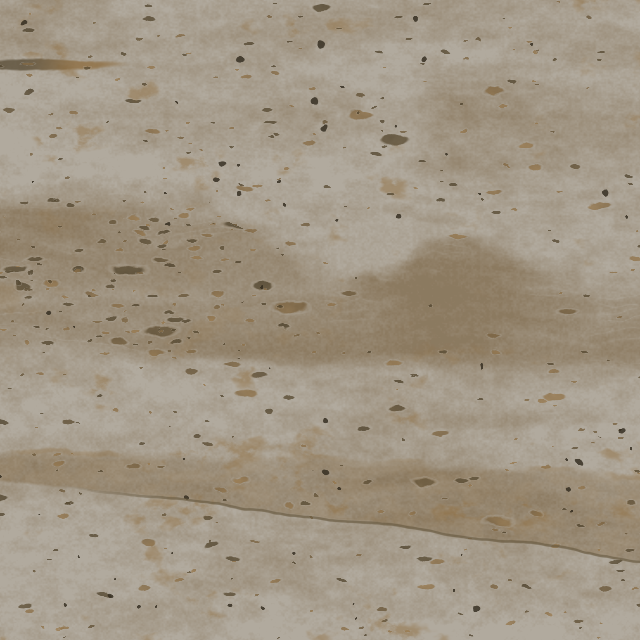
Give the GLSL for this texture, as a three.js fragment shader.

```glsl
// Honed travertine slab: wavy beige and tan beds, pores, ochre stains and a thin crack.
#define PALE vec3(0.685, 0.655, 0.605)
#define DARK vec3(0.565, 0.500, 0.405)
#define OCHRE vec3(0.56, 0.43, 0.25)
#define PORE vec3(0.34, 0.29, 0.20)
#define BASE_TONE 0.84
#define WARP 0.085
#define LAYER_CONTRAST 0.34
#define GRAIN 0.20
#define PORE_DENSITY 0.17

varying vec2 vUv;

float hash(vec2 p) {
  return fract(sin(dot(p, vec2(127.1, 311.7))) * 43758.5453);
}

float noise(vec2 p) {
  vec2 i = floor(p), f = fract(p);
  f = f * f * (3.0 - 2.0 * f);
  return mix(mix(hash(i), hash(i + vec2(1.0, 0.0)), f.x),
             mix(hash(i + vec2(0.0, 1.0)), hash(i + vec2(1.0, 1.0)), f.x), f.y);
}

float fbm(vec2 p) {
  float sum = 0.0, amp = 0.52;
  for (int i = 0; i < 5; i++) {
    sum += amp * noise(p);
    p = mat2(1.6, 1.2, -1.2, 1.6) * p + 5.3;
    amp *= 0.5;
  }
  return sum;
}

// Bed-aligned fbm: octaves are not rotated, so stretched features stay horizontal
float strata(vec2 p) {
  float sum = 0.0, amp = 0.52;
  for (int i = 0; i < 4; i++) {
    sum += amp * noise(p);
    p = p * vec2(1.9, 2.1) + 3.7;
    amp *= 0.55;
  }
  return sum;
}

float band(float y, float lo, float hi, float soft) {
  return smoothstep(lo - soft, lo + soft, y) * (1.0 - smoothstep(hi - soft, hi + soft, y));
}

float ellipse(vec2 p, vec2 center, vec2 radius, float soft) {
  return 1.0 - smoothstep(1.0 - soft, 1.0 + soft, length((p - center) / radius));
}

// Scattered lens-shaped holes: x = hole, y = pale rim, z = random tint
vec3 pores(vec2 p, vec2 cells, float density) {
  vec2 g = p * cells;
  g.x += 7.0 * hash(vec2(floor(g.y), cells.x));
  vec2 id = floor(g);
  vec2 center = 0.5 + 0.3 * (vec2(hash(id + 3.1), hash(id + 8.7)) - 0.5);
  vec2 radius = mix(vec2(0.07, 0.10), vec2(0.30, 0.27), pow(hash(id + 5.9), 2.0));
  float d = length((fract(g) - center) / radius);
  float present = step(hash(id + 1.3), density);
  float hole = 1.0 - smoothstep(0.75, 1.05, d);
  float rim = band(d, 1.08, 1.3, 0.12);
  return vec3(hole * present, rim * present, hash(id + 4.4));
}

void main() {
  vec2 p = vUv;
  vec2 fold = vec2(fbm(p * 4.0 + 2.0), fbm(p * vec2(4.0, 8.0) + 9.0)) - 0.5;
  vec2 q = p + WARP * fold;
  float ripple = fbm(p * vec2(16.0, 26.0) + 4.0) - 0.5;
  float x = p.x, y = q.y + 0.022 * ripple;

  // Large beds
  float hump = exp(-pow((x - 0.73) / 0.13, 2.0));
  float mainTop = 0.68 - 0.14 * smoothstep(0.3, 0.55, x) + 0.08 * hump;
  float mainBed = band(y, 0.465 - 0.05 * x, mainTop, 0.022);
  float crackY = 0.253 - 0.128 * x + 0.022 * (fbm(vec2(x * 7.0, 1.5)) - 0.5);
  float goldTop = 0.293 - 0.045 * x * x + 0.02 * (fbm(vec2(x * 11.0, 6.5)) - 0.5);
  float goldBed = smoothstep(crackY - 0.002, crackY + 0.004, p.y)
                * (1.0 - smoothstep(goldTop - 0.012, goldTop + 0.008, p.y + 0.02 * ripple));
  float upperBed = band(y, 0.73, 0.855, 0.035) * smoothstep(0.5, 0.85, x + 0.8 * fold.x);
  float topBed = smoothstep(0.86, 0.94, y);
  vec2 sheared = vec2(q.x, y - 0.3 * (x - 0.57));
  float patchMask = ellipse(sheared, vec2(0.57, 0.60), vec2(0.08, 0.038), 0.2);

  // Tone from dark (0) to pale (1)
  float tone = BASE_TONE - 0.60 * mainBed - 0.47 * goldBed - 0.45 * upperBed - 0.22 * topBed;
  tone -= 0.18 * hump * mainBed;
  tone += 0.9 * (strata(q * vec2(3.0, 11.0) + 2.0) - 0.5);
  tone = mix(tone, 0.95, patchMask);

  // Fine layers, pale filaments and crystalline mottling
  float layer = strata(vec2(q.x * 5.0, y * 60.0)) - 0.5;
  float thread = 1.0 - abs(2.0 * noise(vec2(q.x * 6.0 + 3.0, y * 75.0)) - 1.0);
  float calm = 1.0 - 0.8 * patchMask;
  tone += LAYER_CONTRAST * layer * calm;
  tone += 0.24 * pow(thread, 7.0) * mainBed * calm * smoothstep(0.3, 0.65, noise(p * 9.0));
  float mottle = fbm(p * vec2(38.0, 55.0) + 1.0);
  tone += 0.65 * (mottle - 0.5) * (1.0 - 0.65 * mainBed) * calm;
  tone += GRAIN * (noise(p * 210.0) + noise(p * 370.0 + 2.0) - 1.0);
  vec3 color = mix(DARK, PALE, clamp(tone, -0.15, 1.08));

  // Ochre stains and the rusty streak at the upper left
  float stain = smoothstep(0.60, 0.76, fbm(p * vec2(13.0, 20.0) + 12.0));
  stain *= smoothstep(0.4, 0.65, mottle) * (1.0 - 0.6 * mainBed);
  float streak = ellipse(p + 0.012 * ripple, vec2(0.06, 0.899), vec2(0.12, 0.008), 0.25);
  color = mix(color, OCHRE, 0.5 * stain + 0.16 * goldBed * smoothstep(0.35, 0.65, mottle));
  color = mix(color, mix(PORE, OCHRE, smoothstep(0.03, 0.13, x)), 0.75 * streak);

  // Pores, crowded in the left of the main bed
  vec2 bent = p + 0.012 * fold + 0.014 * vec2(ripple, mottle - 0.5);
  float crowd = PORE_DENSITY * (0.55 + 1.5 * mainBed * (1.0 - smoothstep(0.3, 0.6, x)));
  crowd *= (1.0 - 0.8 * hump * mainBed) * calm;
  for (int i = 0; i < 3; i++) {
    float scale = 1.0 + 0.85 * float(i);
    vec3 pore = pores(bent + 0.37 * float(i), vec2(11.0, 30.0) * scale, crowd);
    vec3 fill = mix(PORE, mix(OCHRE, DARK, 0.3), smoothstep(0.35, 0.8, pore.z));
    fill *= 0.85 + 0.3 * mottle;
    color = mix(color, PALE, 0.3 * pore.y);
    color = mix(color, fill, 0.8 * pore.x);
  }
  vec3 pit = pores(bent, vec2(42.0, 48.0), 0.035);
  color = mix(color, PORE * 0.55, 0.8 * pit.x * step(0.4, pit.z));

  // Hairline crack under the golden bed and faint seam above it
  float crack = 1.0 - smoothstep(0.0008, 0.0032, abs(p.y - crackY + 0.004 * ripple));
  float seam = 1.0 - smoothstep(0.001, 0.006, abs(p.y + 0.02 * ripple - goldTop));
  color = mix(color, PORE * 1.15, 0.65 * crack * smoothstep(0.05, 0.3, x));
  color = mix(color, OCHRE, 0.3 * seam * smoothstep(0.35, 0.6, noise(p * 14.0)));

  gl_FragColor = vec4(color, 1.0);
}
```
